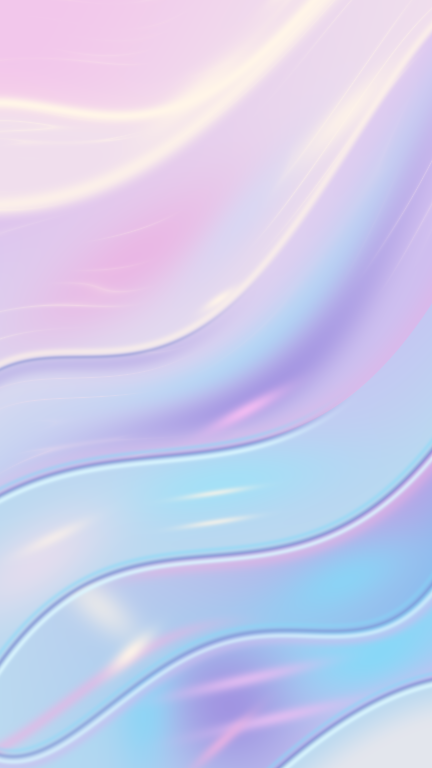
Reproduce this background procedurally as a WebGL 1 fragment shader.

```glsl
precision highp float;
// Iridescent liquid sheets: smooth height curves split the canvas into
// overlapping bands with four-corner gradients and soft tints; gradient
// noise, stretched along the flow, adds fine glossy streaks.
uniform vec2 u_resolution;

#define STREAK_GAIN 0.5
#define STREAK_DENSITY 6.0
#define RIM_WIDTH 0.0032
#define RIM_GAIN 0.75
#define CREAM vec3(1, .96, .91)
#define BLUSH vec3(.94, .87, .93)
#define ROSE vec3(.92, .70, .89)
#define LILAC vec3(.80, .74, .94)
#define VIOLET vec3(.63, .57, .88)
#define SKY vec3(.73, .85, .94)
#define CYAN vec3(.52, .85, .97)
#define INDIGO vec3(.45, .51, .80)

vec2 p;        // position from the top left, in canvas heights
float x, aspect;

vec2 hashDir(vec2 cell) {
  float a = 6.2832 * fract(sin(dot(cell, vec2(127.1, 311.7))) * 4375.85);
  return vec2(cos(a), sin(a));
}

float gradNoise(vec2 q) {
  vec2 i = floor(q), f = fract(q), w = f * f * (3. - 2. * f), e = vec2(1, 0);
  return mix(mix(dot(hashDir(i), f), dot(hashDir(i + e), f - e), w.x),
    mix(dot(hashDir(i + e.yx), f - e.yx), dot(hashDir(i + 1.), f - 1.), w.x), w.y);
}

// Quartic through a start height and heights at each quarter width
float curve(float u, float start, vec4 h) {
  float s = 4. * u;
  vec4 d1 = h - vec4(start, h.xyz);
  vec3 d2 = d1.yzw - d1.xyz;
  vec2 d3 = d2.yz - d2.xy;
  return start + s * (d1.x + (s - 1.) / 2. * (d2.x + (s - 2.) / 3.
    * (d3.x + (s - 3.) / 4. * (d3.y - d3.x))));
}

// Signed distance to a curve, positive below it
float below(float start, vec4 h) {
  float c = curve(x, start, h);
  float slope = (curve(x + .01, start, h) - c) / (.01 * aspect);
  return (p.y - c) / sqrt(1. + slope * slope);
}

float between(float a, float b) { return clamp(a / max(a - b, .001), 0., 1.); }
float bell(float d, float width) { return exp(-d * d / (width * width)); }
float cover(float d) { return smoothstep(-.8, .8, d * u_resolution.y); }

vec3 corners(float t, vec3 tl, vec3 tr, vec3 bl, vec3 br) {
  return mix(mix(tl, tr, x), mix(bl, br, x), t);
}

// Soft ellipse (centre, radii), tilted upward to the right
void tint(inout vec3 col, vec4 e, float tilt, vec3 hue, float gain) {
  vec2 q = p - e.xy;
  float c = cos(tilt), s = sin(tilt);
  q = vec2(c * q.x - s * q.y, s * q.x + c * q.y) / e.zw;
  col = mix(col, hue, gain * exp(-dot(q, q)));
}

// Dark and bright lines along the edge of a sheet
void rim(inout vec3 col, float d, float gain) {
  col = mix(col, INDIGO, gain * .75 * bell(d, RIM_WIDTH));
  col = mix(col, vec3(.86, .97, 1), gain * bell(d - 2.2 * RIM_WIDTH, RIM_WIDTH));
  col = mix(col, CYAN, gain * .6 * bell(d + 2.4 * RIM_WIDTH, RIM_WIDTH));
}

void main() {
  aspect = u_resolution.x / u_resolution.y;
  p = vec2(gl_FragCoord.x, u_resolution.y - gl_FragCoord.y) / u_resolution.y;
  x = p.x / aspect;
  float left = 1. - smoothstep(.3, .65, x);
  float crest = below(.134, vec4(.151, .115, -.013, -.156));
  float silk = below(.273, vec4(.241, .15, .01, -.13));
  float fold = below(.478, vec4(.461, .41, .245, .04));
  float wave = below(.645, vec4(.602, .586, .539, .395));
  float pool = below(.863, vec4(.748, .723, .695, .586));
  float ribbon = below(.974, vec4(.876, .812, .81, .77));
  float glass = below(.983, vec4(.92, .834, .822, .762));
  float corner = below(1.45, vec4(1.25, 1.08, .953, .885));

  // Pink silk
  vec3 col = mix(vec3(.95, .78, .92), BLUSH, smoothstep(.1, .8, x + p.y));
  col = mix(col, BLUSH, smoothstep(-.02, .03, crest));
  col = mix(col, CREAM, .8 * bell(crest, .008) + .2 * bell(crest, .03));
  tint(col, vec4(.26, .12, .09, .018), .7, CREAM, .8);
  vec3 c = corners(between(silk, fold), vec3(.87, .76, .93), BLUSH, vec3(.86, .85, .94), BLUSH);
  tint(c, vec4(.17, .34, .17, .055), .6, ROSE, .85);
  tint(c, vec4(.32, .28, .13, .03), .9, vec3(.83, .85, .96), .7);
  col = mix(col, c, smoothstep(-.008, .02, silk));
  col = mix(col, CREAM, .75 * bell(silk + .006, .011));
  tint(col, vec4(.45, .15, .09, .018), .8, CREAM, .8);

  // Violet trough
  float t = between(fold, wave), mid = bell(x - .62, .36);
  c = corners(t, vec3(.87, .86, .94), vec3(.88, .79, .94), vec3(.75, .82, .95), LILAC);
  c = mix(c, vec3(.68, .87, .97), .8 * mid * bell(t - mix(.5, .27, x), .16));
  c = mix(c, VIOLET, .9 * mid * bell(t - mix(.88, .47, x), .2));
  c = mix(c, VIOLET, .4 * left * bell(fold - .012, .012));
  tint(c, vec4(.32, .535, .055, .009), .5, vec3(.96, .74, .95), .9);
  col = mix(col, c, smoothstep(-.004, .006, fold));
  col = mix(col, CREAM, .6 * bell(fold + .004, .005));
  col = mix(col, INDIGO, .4 * left * bell(fold - .003, .0025));
  tint(col, vec4(.285, .39, .025, .006), .6, CREAM, .9);

  // Streaks along the upper sheets
  float flow = min(6. * crest, 0.) + between(crest, silk) + between(silk, fold) + t;
  float ridge = exp(-22. * abs(gradNoise(vec2(2.2 * x + 3., STREAK_DENSITY * flow))));
  ridge *= smoothstep(-.1, .4, gradNoise(vec2(3. * x, 2.5 * flow + 7.)));
  col = mix(col, mix(CREAM, BLUSH, smoothstep(1.8, 2.3, flow)), STREAK_GAIN * ridge);

  // Pale cyan pool
  col = mix(col, ROSE, .4 * bell(wave, .022));
  c = corners(between(wave, pool), SKY, vec3(.77, .78, .95), SKY, SKY);
  tint(c, vec4(.29, .63, .16, .045), .15, vec3(.62, .89, .97), .8);
  tint(c, vec4(.05, .73, .12, .05), .6, BLUSH, .75);
  tint(c, vec4(.07, .70, .045, .008), .45, CREAM, .6);
  for (int i = 0; i < 2; i++)
    tint(c, vec4(.28, .642 + .038 * float(i), .045, .004), .15, CREAM, .7);
  col = mix(col, c, cover(wave));
  rim(col, wave, RIM_GAIN * (1. - smoothstep(.55, .85, x)));

  // Blue sheet and pink ribbon
  c = corners(between(pool, glass), SKY, vec3(.74, .63, .9), SKY, vec3(.54, .74, .93));
  tint(c, vec4(.45, .755, .1, .04), .4, CYAN, .8);
  tint(c, vec4(.13, .79, .06, .025), -.7, CREAM, .6);
  c = mix(c, ROSE, .6 * left * bell(ribbon, .009));
  tint(c, vec4(.17, .85, .035, .011), .75, CREAM, .9);
  c = mix(c, ROSE, .5 * bell(pool - .012, .01) * smoothstep(.2, .4, x));
  col = mix(col, c, cover(pool));
  rim(col, pool, RIM_GAIN);

  // Deep glass folds
  c = corners(between(glass, corner), SKY, CYAN, SKY, LILAC);
  tint(c, vec4(.3, .92, .09, .1), .5, VIOLET, .95);
  tint(c, vec4(.19, .93, .035, .08), -.1, CYAN, .7);
  tint(c, vec4(.49, .85, .09, .045), .4, CYAN, .9);
  for (int i = 0; i < 2; i++)
    tint(c, vec4(.32, .885, .09, .009) + .05 * float(i) * vec4(.8, 1, 0, 0), .22, vec3(.91, .75, .95), .8);
  tint(c, vec4(.29, .965, .05, .008), .75, ROSE, .8);
  col = mix(col, c, cover(glass));
  col = mix(col, LILAC, .6 * bell(glass - .012, .008));
  rim(col, glass, RIM_GAIN * .8);

  // Pale corner sheet
  col = mix(col, mix(SKY, vec3(.89, .9, .93), smoothstep(0., .06, corner)), cover(corner));
  rim(col, corner, RIM_GAIN);
  gl_FragColor = vec4(col, 1);
}
```
